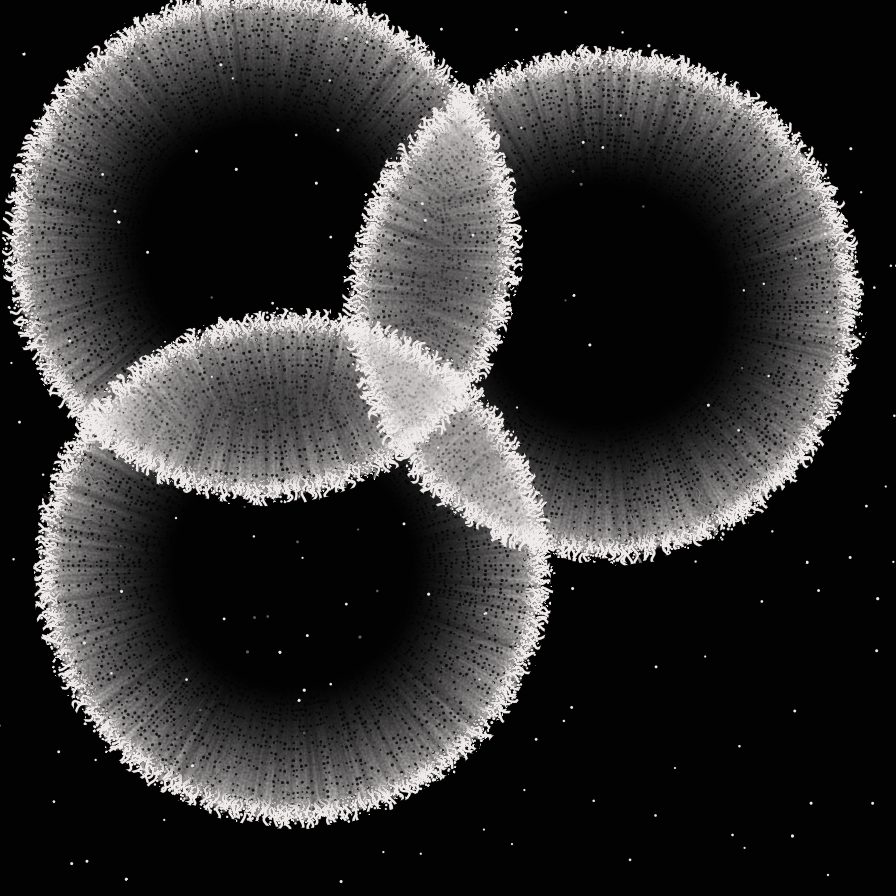
Write a WebGL 2 fragment shader that draws this background.

```glsl
#version 300 es
precision highp float;
// Three overlapping dark discs with glowing, frayed rims of fibres and grains.

#define RADIUS 0.279
#define GLOW_DEPTH 0.150
#define GLOW_LEVEL 0.72
#define FRAY 0.011
#define GRAIN_CELL 0.0052
#define HOLE_CELL 0.0062
#define FIBRE_WIDTH 0.0014
#define FIBRE_LAYERS 4
#define WHITE vec3(0.94, 0.92, 0.92)
#define BLACK vec3(0.006)

uniform vec2 u_resolution;
out vec4 outColor;

const float TAU = 6.2831853;
float pixel;

vec2 hash2(vec2 p) {
  vec3 q = fract(p.xyx * vec3(0.1031, 0.1030, 0.0973));
  q += dot(q, q.yzx + 33.33);
  return fract((q.xx + q.yz) * q.zy);
}

// Gradient noise, about -0.7 to 0.7
float noise(vec2 p) {
  vec2 i = floor(p), f = p - i;
  vec2 w = f * f * f * (f * (f * 6.0 - 15.0) + 10.0);
  float corner[4];
  for (int k = 0; k < 4; k++) {
    vec2 o = vec2(k & 1, k >> 1);
    float a = TAU * hash2(i + o + 100.0).x;
    corner[k] = dot(vec2(cos(a), sin(a)), f - o);
  }
  return mix(mix(corner[0], corner[1], w.x), mix(corner[2], corner[3], w.x), w.y);
}

float disc(float dist, float radius) {
  return 1.0 - smoothstep(-0.7 * pixel, 0.7 * pixel, dist - radius);
}

// Wavy radial threads hanging inward from random tips
float fibres(float turn, float r, float count, float reach, float chance, float seed) {
  float u = turn * count, arc = TAU * RADIUS / count, cover = 0.0;
  for (int j = -1; j <= 1; j++) {
    float cell = floor(u) + float(j);
    vec2 id = vec2(mod(cell, count), seed);
    vec2 a = hash2(id), b = hash2(id + 57.0);
    float tip = RADIUS + FRAY * (1.5 * a.x - 0.3);
    float root = tip - reach * (0.4 + 0.6 * b.x);
    float freq = mix(220.0, 480.0, b.y), phase = r * freq + TAU * a.y;
    float amp = mix(0.0012, 0.0032, a.y);
    float side = (u - cell - 0.2 - 0.6 * b.x) * arc - amp * sin(phase);
    float slope = amp * freq * cos(phase);
    float along = max(r - tip, root - r);
    float dist = max(abs(side) * inversesqrt(1.0 + slope * slope), along + FIBRE_WIDTH);
    cover = max(cover, disc(dist, FIBRE_WIDTH) * step(fract(a.x * 17.0 + b.y), chance));
  }
  return cover;
}

// Round grains on a rotated, jittered grid
float grains(vec2 p, float chance, float layer) {
  float angle = 0.7 + 1.3 * layer;
  vec2 q = mat2(cos(angle), sin(angle), -sin(angle), cos(angle)) * p / GRAIN_CELL + 300.0;
  vec2 id = floor(q) + 91.0 * layer, h = hash2(id);
  float dist = length(fract(q) - 0.5 - 0.35 * (h - 0.5)) * GRAIN_CELL;
  return disc(dist, GRAIN_CELL * mix(0.22, 0.34, h.y)) * step(hash2(id + 7.0).x, chance);
}

// Dark pores lined up in radial columns
float pores(float turn, float r, float seed) {
  float columns = floor(TAU * RADIUS / HOLE_CELL);
  vec2 q = vec2(turn * columns, r / HOLE_CELL), id = floor(q);
  id.x = mod(id.x, columns);
  vec2 h = hash2(id + seed);
  float dense = hash2(vec2(id.x, seed + 3.0)).x;
  vec2 offset = fract(q) - 0.5 - 0.45 * (h - 0.5);
  float dist = length(offset * vec2(r / RADIUS, 1.0)) * HOLE_CELL;
  return disc(dist, HOLE_CELL * mix(0.14, 0.3, h.y))
    * step(hash2(id + seed + 19.0).x, 0.3 + 0.5 * dense * dense);
}

float frayedDisc(vec2 p, vec2 center, float seed) {
  vec2 q = p - center;
  float r = length(q), turn = atan(q.y, q.x) / TAU + 0.5;
  float depth = RADIUS - r;
  float ragged = depth + 0.010 * noise(p * 75.0 + seed) + 0.007 * noise(p * 190.0 + seed);

  // Inner glow with radial streaks, fine grit and pores
  float glow = GLOW_LEVEL * pow(clamp(1.0 - max(depth, 0.0) / GLOW_DEPTH, 0.0, 1.0), 1.5);
  vec2 ray = q / max(r, 0.001);
  glow *= 1.0 + 0.35 * noise(ray * 28.0 + seed) + 0.25 * noise(ray * 75.0 + seed);
  glow *= 1.0 + 0.30 * noise(p * 330.0 + seed);
  glow *= smoothstep(-0.003, 0.004, ragged);
  glow *= 1.0 - 0.8 * pores(turn, r, seed) * smoothstep(0.002, 0.015, depth);

  // Bright fringe
  float chance = smoothstep(-FRAY, 0.004, ragged) * (1.0 - smoothstep(0.004, 0.034, ragged));
  float fringe = 0.0;
  for (int k = 0; k < FIBRE_LAYERS; k++) {
    float layer = float(k);
    fringe = max(fringe, grains(q, 0.62 * chance, layer + seed));
    fringe = max(fringe, fibres(turn, r, 230.0 + 23.0 * layer, 0.022, 0.55, seed + layer));
  }
  fringe *= 1.0 - 0.6 * smoothstep(0.006, 0.035, depth);
  float worms = 0.55 * fibres(turn, r, 64.0, 0.10, 0.2, seed + 40.0);
  worms *= 1.0 - smoothstep(0.03, 0.10, depth);
  return clamp(max(glow, max(fringe, worms)), 0.0, 1.0);
}

void main() {
  float size = min(u_resolution.x, u_resolution.y);
  vec2 p = gl_FragCoord.xy / size;
  pixel = 1.0 / size;
  vec2 centers[3] = vec2[3](vec2(0.293, 0.727), vec2(0.674, 0.660), vec2(0.327, 0.366));
  float dark = 1.0;
  for (int i = 0; i < 3; i++) dark *= 1.0 - frayedDisc(p, centers[i], 11.0 * float(i) + 5.0);
  outColor = vec4(mix(BLACK, WHITE, 1.0 - dark), 1.0);
}
```
